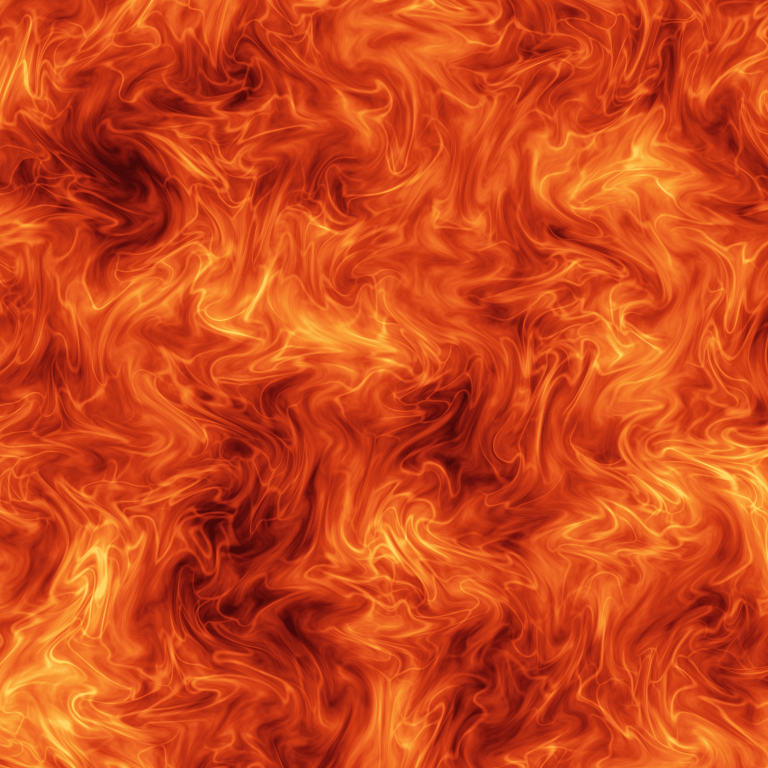
A WebGL 1 fragment shader for this texture:

```glsl
precision highp float;
// A wall of turbulent fire: glowing patches, short curling wisps and thin bright filaments.
uniform vec2 u_resolution;

const float PATCH_SCALE = 4.0;       // broad hot and dark areas per canvas
const float PATCH_CONTRAST = 3.0;
const vec2 WISP_SCALE = vec2(40.0, 18.0);
const float WISP_CONTRAST = 1.4;
const float SWIRL_SHEAR = 0.66;      // strength of the sine turbulence
const float SWIRL_FREQUENCY = 19.0;
const float FILAMENT_WIDTH = 0.0030; // half width in canvas units
const float FILAMENT_SCALE = 9.0;    // coarsest filament loops per canvas
const float FILAMENT_HEAT = 1.45;
const float SHEET_GLOW = 0.34;       // light bleeding off one side of a filament
const float BASE_HEAT = -0.32;
const float COLDEST_TONE = -2.5;
const float TONE_STEP = 0.77;        // heat between two neighbouring colours

const vec3 SOOT = vec3(0.29, 0.03, 0.03);
const vec3 MAROON = vec3(0.50, 0.08, 0.05);
const vec3 EMBER = vec3(0.69, 0.16, 0.07);
const vec3 RED_FLAME = vec3(0.82, 0.23, 0.08);
const vec3 ORANGE = vec3(0.91, 0.36, 0.13);
const vec3 AMBER = vec3(0.96, 0.48, 0.16);
const vec3 GOLD = vec3(0.98, 0.64, 0.22);
const vec3 WHITE_HOT = vec3(1.0, 0.82, 0.38);

vec2 hash2(vec2 p) {
  vec3 h = fract(vec3(p.xyx) * vec3(0.1031, 0.1030, 0.0973));
  h += dot(h, h.yzx + 33.33);
  return fract((h.xx + h.yz) * h.zy);
}

float cornerSlope(vec2 cell, vec2 offset) {
  float angle = 6.2832 * hash2(cell).x;
  return dot(vec2(cos(angle), sin(angle)), offset);
}

float gradientNoise(vec2 p) {
  vec2 i = floor(p), f = fract(p);
  vec2 u = f * f * f * (f * (f * 6.0 - 15.0) + 10.0);
  vec2 e = vec2(1.0, 0.0);
  return mix(mix(cornerSlope(i, f), cornerSlope(i + e, f - e), u.x),
             mix(cornerSlope(i + e.yx, f - e.yx), cornerSlope(i + 1.0, f - 1.0), u.x), u.y);
}

float layeredNoise(vec2 p) {
  float sum = 0.0, gain = 1.0;
  for (int i = 0; i < 4; i++) {
    sum += gain * gradientNoise(p);
    p = mat2(1.6, 1.2, -1.2, 1.6) * p + 17.3;
    gain *= 0.55;
  }
  return sum;
}

// Distance-like value that is zero on the borders between cells.
float cellBorder(vec2 p) {
  vec2 i = floor(p), f = fract(p);
  float nearest = 8.0, second = 8.0;
  for (int y = -1; y <= 1; y++) {
    for (int x = -1; x <= 1; x++) {
      vec2 cell = vec2(float(x), float(y));
      float d = length(cell + hash2(i + cell) - f);
      second = min(second, max(nearest, d));
      nearest = min(nearest, d);
    }
  }
  return second - nearest;
}

// Layered sine shears, each turned against the last.
vec2 swirl(vec2 p) {
  float frequency = SWIRL_FREQUENCY;
  for (int i = 0; i < 7; i++) {
    float angle = 2.2 * float(i) + 0.4;
    vec2 along = vec2(cos(angle), sin(angle));
    float phase = frequency * dot(p, vec2(-along.y, along.x)) + 1.7 * float(i);
    p += along * SWIRL_SHEAR * sin(phase) / frequency;
    frequency *= 1.42;
  }
  return p;
}

// How much the swirl squeezes space here; keeps filaments evenly wide.
float squeeze(vec2 p, vec2 flow) {
  vec2 e = vec2(0.0005, 0.0);
  vec2 dx = (swirl(p + e) - flow) / e.x, dy = (swirl(p + e.yx) - flow) / e.x;
  return clamp(sqrt(dot(dx, dx) + dot(dy, dy)) * 0.85, 1.0, 3.0);
}

float filaments(vec2 p, float lineWidth) {
  float sum = 0.0, scale = FILAMENT_SCALE;
  for (int i = 0; i < 3; i++) {
    vec2 shift = vec2(11.7, 5.3) * float(i + 1);
    float width = lineWidth * scale;
    float gate = smoothstep(-0.08, 0.35, gradientNoise(p * 8.0 + shift.yx));
    // Open strands with a flame sheet fading away on one side
    float n = gradientNoise(p * scale + shift);
    float strand = smoothstep(width, 0.0, abs(n));
    float sheet = smoothstep(-width, width, n) * exp(-9.0 * max(n, 0.0));
    // Closed webs between flame tongues
    float web = smoothstep(width * 1.5, 0.0, cellBorder(p * scale * 1.3 + shift));
    float webGate = smoothstep(0.02, 0.4, gradientNoise(p * 9.0 - shift));
    sum += gate * (strand + SHEET_GLOW * sheet) + 0.8 * webGate * web;
    scale *= 1.65;
  }
  return sum / (1.0 + 0.25 * sum);
}

vec3 fireColor(float heat) {
  float t = (heat - COLDEST_TONE) / TONE_STEP;
  vec3 c = mix(SOOT, MAROON, clamp(t, 0.0, 1.0));
  c = mix(c, EMBER, clamp(t - 1.0, 0.0, 1.0));
  c = mix(c, RED_FLAME, clamp(t - 2.0, 0.0, 1.0));
  c = mix(c, ORANGE, clamp(t - 3.0, 0.0, 1.0));
  c = mix(c, AMBER, clamp(t - 4.0, 0.0, 1.0));
  c = mix(c, GOLD, clamp(t - 5.0, 0.0, 1.0));
  return mix(c, WHITE_HOT, clamp(t - 6.0, 0.0, 1.0));
}

void main() {
  vec2 uv = gl_FragCoord.xy / min(u_resolution.x, u_resolution.y);
  vec2 flow = swirl(uv);
  float heat = BASE_HEAT + PATCH_CONTRAST * layeredNoise(mix(uv, flow, 0.6) * PATCH_SCALE + 4.1);
  heat += WISP_CONTRAST * layeredNoise(flow * WISP_SCALE);
  heat += FILAMENT_HEAT * filaments(flow, FILAMENT_WIDTH * squeeze(uv, flow));
  gl_FragColor = vec4(fireColor(heat), 1.0);
}
```
